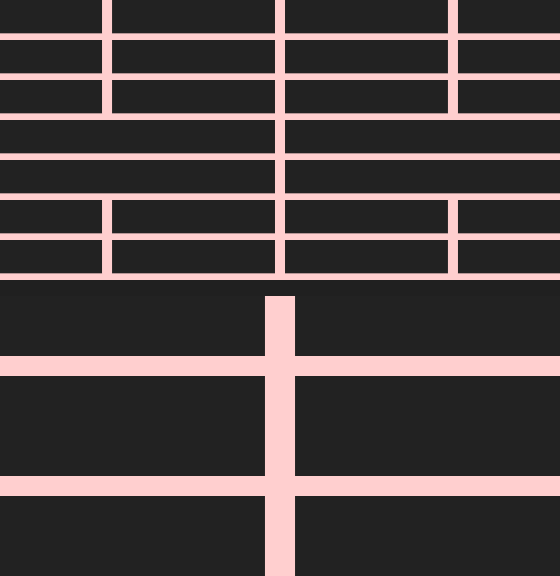
Top, the full canvas; bottom, a detail of the centre.
Give the GLSL for this pattern, as a Shadertoy shader.

```glsl
// Dark long bricks in seven courses with pale pink joints; some upright joints are left out.

const float COURSES = 7.0;
const float BED_SHARE = 1.0 / 6.0;      // bed joint thickness as a share of a course
const float BRICK_PITCH = 0.6177;       // spacing of upright joints, in canvas heights
const float UPRIGHT_WIDTH = 0.0358;     // in canvas heights
const vec3 BRICK_COLOR = vec3(0.133);
const vec3 JOINT_COLOR = vec3(1.0, 0.81, 0.81);

// Signed distance from the nearest multiple of period
float offsetFromNearest(float x, float period) {
    return x - period * floor(x / period + 0.5);
}

// Smooth coverage of a stripe, given the offset from its centre line
float stripe(float offset, float width, float pixel) {
    return clamp((0.5 * width - abs(offset)) / pixel + 0.5, 0.0, 1.0);
}

// Level joints along the bottom of each course
float bedJoints(float y, float pixel) {
    float courseHeight = 1.0 / COURSES;
    float width = BED_SHARE * courseHeight;
    return stripe(offsetFromNearest(y - 0.5 * width, courseHeight), width, pixel);
}

// The third and fourth courses from the bottom keep only even joints
float hasUpright(float column, float course) {
    float isOdd = mod(column, 2.0);
    float isLongCourse = step(1.5, course) * step(course, 3.5);
    return 1.0 - isOdd * isLongCourse;
}

// Upright joints, counted outward from the canvas centre
float uprightJoints(vec2 p, float pixel) {
    float column = floor(p.x / BRICK_PITCH + 0.5);
    float course = floor(p.y * COURSES);
    float line = stripe(offsetFromNearest(p.x, BRICK_PITCH), UPRIGHT_WIDTH, pixel);
    return line * hasUpright(column, course);
}

void mainImage(out vec4 fragColor, in vec2 fragCoord) {
    float pixel = 1.0 / iResolution.y;
    vec2 p = vec2(fragCoord.x - 0.5 * iResolution.x, fragCoord.y) * pixel;

    float joint = max(bedJoints(p.y, pixel), uprightJoints(p, pixel));
    fragColor = vec4(mix(BRICK_COLOR, JOINT_COLOR, joint), 1.0);
}
```
